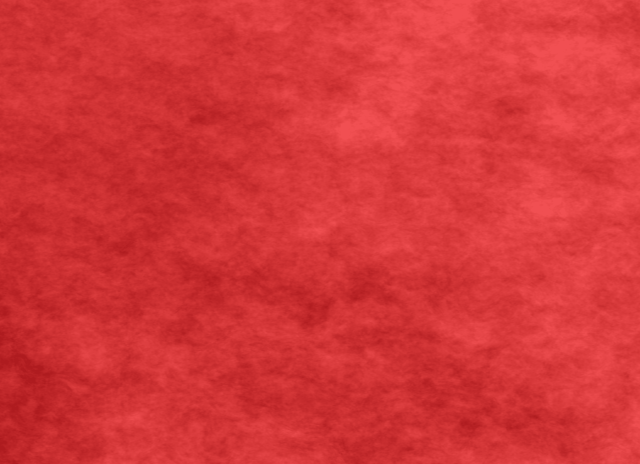
This texture is drawn by a Shadertoy shader. Its source:

```glsl
// Crushed red velvet: broad light and shade over a sheet of brushed pile.
// Value noise in three sizes, stretched sideways, gives ragged mottling; finer
// noise gives the nap, and a few soft curved lines give shallow creases.

const vec3 DEEP_RED  = vec3(0.685, 0.105, 0.120);
const vec3 MID_RED   = vec3(0.830, 0.210, 0.215);
const vec3 LIGHT_RED = vec3(0.945, 0.310, 0.320);

// Integer hash of a lattice cell, 0 to 1
float hash(vec2 cell) {
    uvec2 q = uvec2(ivec2(cell)) * uvec2(1597u, 3812u);
    uint n = (q.x ^ (q.y * 2663u + 977u)) * 747796u + 28911u;
    n = ((n >> 15u) ^ n) * 73244475u;
    n = ((n >> 16u) ^ n) * 73244475u;
    n = (n >> 16u) ^ n;
    return float(n & 65535u) / 65535.0;
}

float valueNoise(vec2 p) {
    vec2 cell = floor(p);
    vec2 f = fract(p);
    f = f * f * f * (f * (f * 6.0 - 15.0) + 10.0);
    float low  = mix(hash(cell), hash(cell + vec2(1, 0)), f.x);
    float high = mix(hash(cell + vec2(0, 1)), hash(cell + vec2(1, 1)), f.x);
    return mix(low, high, f.y);
}

mat2 rotation(float angle) {
    float c = cos(angle), s = sin(angle);
    return mat2(c, s, -s, c);
}

// Layered noise centred on zero; each octave is turned to hide the lattice
float fbm(vec2 p, int octaves, float gain) {
    float sum = 0.0, weight = 1.0, total = 0.0;
    mat2 turn = rotation(0.6);
    for (int i = 0; i < octaves; i++) {
        sum += weight * (valueNoise(p) - 0.5);
        total += weight;
        weight *= gain;
        p = turn * p * 2.03 + 17.3;
    }
    return sum / total;
}

// Soft elliptical pool of light or shade
float pool(vec2 p, vec2 centre, vec2 radius) {
    vec2 d = (p - centre) / radius;
    return exp(-dot(d, d));
}

// Shallow fold: a lit line with a shadow just below it
float crease(vec2 p, vec2 centre, float halfLength, float slope, float width) {
    vec2 d = p - centre;
    float offset = (d.y - slope * d.x + 0.25 * d.x * d.x) / width;
    float fade = exp(-pow(d.x / halfLength, 2.0));
    return fade * (exp(-offset * offset) - 0.7 * exp(-pow(offset + 1.8, 2.0)));
}

// Overall lighting of the cloth
float lighting(vec2 p) {
    float light = 0.575 + 0.24 * (p.x - 0.69) + 0.10 * (p.y - 0.5);
    light += 0.16 * pool(p, vec2(0.74, 0.66), vec2(0.16, 0.26));
    light += 0.11 * pool(p, vec2(0.95, 0.98), vec2(0.45, 0.16));
    light += 0.12 * pool(p, vec2(0.22, 0.14), vec2(0.18, 0.20));
    light -= 0.14 * pool(p, vec2(0.44, 0.64), vec2(0.20, 0.30));
    light -= 0.22 * pool(p, vec2(0.00, 0.28), vec2(0.13, 0.30));
    light -= 0.26 * pool(p, vec2(1.02, 0.13), vec2(0.18, 0.12));
    light -= 0.14 * pool(p, vec2(1.10, 0.77), vec2(0.17, 0.08));
    light -= 0.12 * pool(p, vec2(0.70, 0.38), vec2(0.40, 0.07));
    return light;
}

// Cloudy marks of the brushed pile, smoother at the upper left
float mottling(vec2 p) {
    vec2 warp = vec2(fbm(p * 9.0 + 3.0, 3, 0.6), fbm(p * 9.0 + 41.0, 3, 0.6));
    vec2 q = rotation(0.10) * (p + 0.05 * warp);
    float clouds = fbm(q * vec2(3.5, 4.5) + 9.0, 4, 0.6);
    float streaks = fbm(q * vec2(8.0, 15.0) + 63.0, 5, 0.7);
    float blotches = fbm(q * vec2(19.0, 32.0) + 151.0, 4, 0.7);
    float crushed = 1.0 - 0.45 * pool(p, vec2(0.2, 0.75), vec2(0.45, 0.35));
    return crushed * (0.50 * clouds + 0.70 * streaks + 0.55 * blotches);
}

// Fine fibres, lying mostly sideways
float nap(vec2 p) {
    float fibres = fbm(p * vec2(60.0, 95.0) + 120.0, 3, 0.7);
    float fuzz = valueNoise(p * vec2(190.0, 230.0)) - 0.5;
    return 0.36 * fibres + 0.07 * fuzz;
}

vec3 velvetColour(float tone) {
    vec3 shade = mix(DEEP_RED, MID_RED, clamp(tone * 2.0, 0.0, 1.0));
    return mix(shade, LIGHT_RED, clamp(tone * 2.0 - 1.0, 0.0, 1.0));
}

void mainImage(out vec4 fragColor, in vec2 fragCoord) {
    vec2 p = fragCoord / iResolution.y;

    float tone = lighting(p) + mottling(p) + nap(p);
    tone += 0.14 * crease(p, vec2(1.06, 0.69), 0.18, -0.08, 0.010);
    tone += 0.12 * crease(p, vec2(1.02, 0.27), 0.20, -0.22, 0.009);
    tone += 0.09 * crease(p, vec2(0.26, 0.84), 0.16, -0.25, 0.012);

    fragColor = vec4(velvetColour(tone), 1.0);
}
```
